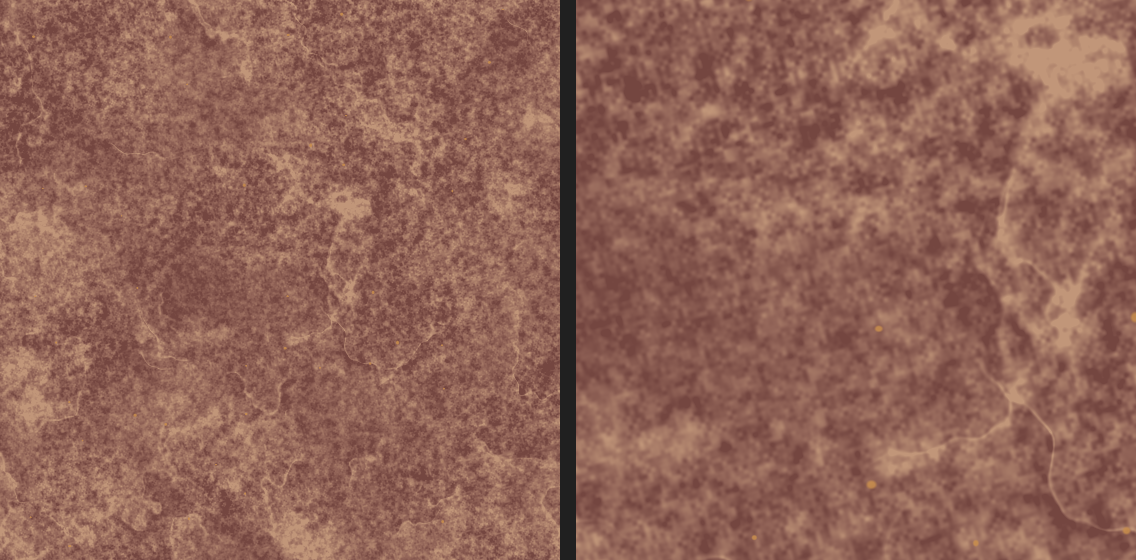
Left: the whole. Right: its middle third, enlarged.
This texture is drawn by a three.js fragment shader. Its source:

```glsl
varying vec2 vUv;

const vec3 DARK_UMBER = vec3(0.475, 0.295, 0.268);
const vec3 ROSE_BROWN = vec3(0.580, 0.400, 0.350);
const vec3 PALE_SAND = vec3(0.725, 0.555, 0.452);
const vec3 OCHRE = vec3(0.790, 0.560, 0.300);

const float BASE_TONE = 0.40;      // 0 is dark, 1 is pale
const float MID_TONE = 0.42;       // tone that shows pure rose brown
const float CLOUD_SCALE = 8.0;
const float CLOUD_GAIN = 0.75;
const float CLOUD_CONTRAST = 0.40;
const float GRAIN_SCALE = 90.0;
const float GRAIN_GAIN = 0.95;
const float GRAIN_CONTRAST = 0.62;
const float WARP_SCALE = 9.0;
const float WARP_AMOUNT = 0.09;
const int VEIN_FAMILIES = 5;
const float VEIN_SCALE = 5.0;
const float VEIN_WIDTH = 0.035;
const float VEIN_STRENGTH = 0.36;
const float HALO_STRENGTH = 0.26;
const float SHADE_STRENGTH = 0.28;
const float SPECK_CELLS = 22.0;
const float SPECK_SHARE = 0.06;
const float SPECK_RADIUS = 0.07;   // in speck cells

const mat2 OCTAVE_TURN = mat2(0.8, 0.6, -0.6, 0.8);

float hash(vec2 p) {
  return fract(sin(dot(p, vec2(12.9898, 78.233))) * 43758.5453);
}

float noise(vec2 p) {
  vec2 cell = floor(p);
  vec2 f = fract(p);
  f = f * f * (3.0 - 2.0 * f);
  float low = mix(hash(cell), hash(cell + vec2(1.0, 0.0)), f.x);
  float high = mix(hash(cell + vec2(0.0, 1.0)), hash(cell + 1.0), f.x);
  return mix(low, high, f.y);
}

// Sum of four octaves, centred on zero
float fbm(vec2 p, float gain) {
  float sum = 0.0;
  float amplitude = 1.0;
  for (int i = 0; i < 4; i++) {
    sum += amplitude * (noise(p) - 0.5);
    p = OCTAVE_TURN * p * 2.0 + 17.3;
    amplitude *= gain;
  }
  return sum;
}

// Three octaves of fine grit
float grit(vec2 p) {
  float sum = 0.0;
  float amplitude = 1.0;
  for (int i = 0; i < 3; i++) {
    sum += amplitude * (noise(p) - 0.5);
    p = OCTAVE_TURN * p * 2.0 + 9.7;
    amplitude *= GRAIN_GAIN;
  }
  return sum;
}

// Broken vein: crisp core, soft pale halo and a dark flank on one side
float vein(vec2 p, float seed) {
  vec2 diagonal = vec2(p.x + p.y, 0.65 * (p.x - p.y));
  float side = noise(diagonal * VEIN_SCALE + seed) - 0.5;
  side += 0.12 * (noise(p * VEIN_SCALE * 6.0 + seed) - 0.5);
  float offset = abs(side);
  float presence = smoothstep(0.50, 0.78, noise(p * 8.0 + seed * 2.3));
  float wear = 0.25 + 0.9 * noise(p * 60.0 + seed);
  float core = 1.0 - smoothstep(0.0, VEIN_WIDTH, offset);
  float halo = exp(-offset * 16.0);
  float flank = smoothstep(0.0, VEIN_WIDTH, -side) * exp(-offset * 10.0);
  float pale = VEIN_STRENGTH * core * wear + HALO_STRENGTH * halo;
  return presence * (pale - SHADE_STRENGTH * flank);
}

// Rare ochre flecks, one at most per cell
float specks(vec2 p) {
  vec2 cell = floor(p);
  vec2 centre = 0.2 + 0.6 * vec2(hash(cell + 3.1), hash(cell + 8.7));
  vec2 delta = fract(p) - centre;
  delta.y *= 0.7 + 0.8 * hash(cell + 5.9);
  float radius = SPECK_RADIUS * (0.6 + 0.7 * hash(cell + 1.3));
  float present = step(hash(cell + 21.4), SPECK_SHARE);
  return present * (1.0 - smoothstep(0.4 * radius, radius, length(delta)));
}

void main() {
  vec2 bend = vec2(fbm(vUv * WARP_SCALE + 4.1, 0.55),
                   fbm(vUv * WARP_SCALE + 31.6, 0.55));
  vec2 warped = vUv + WARP_AMOUNT * bend;

  // Cloudy ground with grit that is rougher in some places
  float tone = BASE_TONE;
  tone += CLOUD_CONTRAST * fbm(warped * CLOUD_SCALE + 2.7, CLOUD_GAIN);
  float roughness = mix(0.7, 1.3, noise(warped * 8.0 + 52.0));
  tone += GRAIN_CONTRAST * roughness * grit(vUv * GRAIN_SCALE);

  // Crossing families of veins
  for (int i = 0; i < VEIN_FAMILIES; i++) {
    tone += vein(warped, 13.7 * float(i) + 6.2);
  }

  tone = clamp(tone, -0.08, 1.12);
  vec3 colour = tone < MID_TONE
    ? mix(DARK_UMBER, ROSE_BROWN, tone / MID_TONE)
    : mix(ROSE_BROWN, PALE_SAND, (tone - MID_TONE) / (1.0 - MID_TONE));
  colour = mix(colour, OCHRE, 0.85 * specks(vUv * SPECK_CELLS));
  gl_FragColor = vec4(colour, 1.0);
}
```
